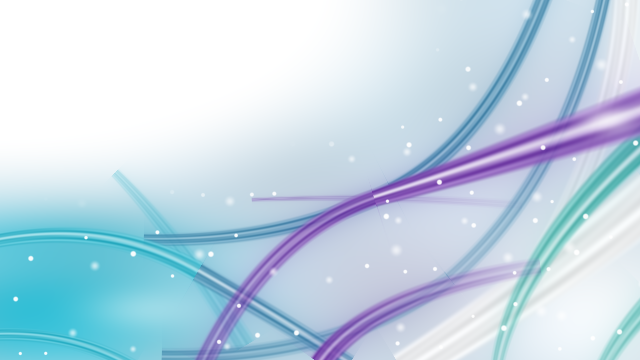
Reproduce this background procedurally as a Shadertoy shader.

```glsl
// Translucent cyan, violet and white ribbons sweeping over a pale sky with scattered sparkles.

const vec3 WHITE = vec3(1.0);
const vec3 MIST = vec3(0.79, 0.87, 0.91);
const vec3 LAVENDER = vec3(0.81, 0.83, 0.89);
const vec3 CYAN = vec3(0.10, 0.72, 0.82);
const vec3 BLUE = vec3(0.20, 0.53, 0.70);
const vec3 VIOLET = vec3(0.43, 0.16, 0.68);
const vec3 GREEN = vec3(0.12, 0.70, 0.65);

vec2 hash2(vec2 p) {
    vec3 q = fract(p.xyx * vec3(0.1031, 0.1030, 0.0973));
    q += dot(q, q.yzx + 33.33);
    return fract((q.xx + q.yz) * q.zy);
}

// Soft elliptical falloff: 1 at the centre, fading outward.
float blob(vec2 p, vec2 centre, vec2 radius) {
    vec2 d = (p - centre) / radius;
    return exp(-dot(d, d));
}

vec2 bezier(vec2 a, vec2 b, vec2 c, float t) {
    return mix(mix(a, b, t), mix(b, c, t), t);
}

// Nearest point on a quadratic curve: signed offset, parameter, end mask.
vec3 curveCoords(vec2 p, vec2 a, vec2 b, vec2 c) {
    float t = 0.0, best = 1e9;
    for (int i = 0; i <= 12; i++) {
        float u = float(i) / 12.0;
        vec2 d = bezier(a, b, c, u) - p;
        if (dot(d, d) < best) { best = dot(d, d); t = u; }
    }
    vec2 bend = 2.0 * (a - 2.0 * b + c);
    for (int i = 0; i < 4; i++) {
        vec2 d = bezier(a, b, c, t) - p;
        vec2 v = 2.0 * (b - a) + bend * t;
        float slope = max(dot(v, v) + dot(d, bend), 0.3 * dot(v, v));
        t = clamp(t - dot(d, v) / slope, 0.0, 1.0);
    }
    vec2 dir = normalize(2.0 * (b - a) + bend * t);
    vec2 d = p - bezier(a, b, c, t);
    float inside = 1.0 - smoothstep(0.0, 0.002, abs(dot(d, dir)));
    return vec3(dir.x * d.y - dir.y * d.x, t, inside);
}

// Glassy ribbon; width and alpha run from the first end to the last.
vec3 ribbon(vec3 base, vec2 p, vec2 a, vec2 b, vec2 c, vec2 width, vec2 alpha, vec3 tint, float shine) {
    vec3 k = curveCoords(p, a, b, c);
    float w = mix(width.x, width.y, k.y);
    float opacity = mix(alpha.x, alpha.y, k.y) * k.z;
    float s = k.x / w;
    float soft = 0.15 + 1.2 / (iResolution.y * w);
    float body = 1.0 - smoothstep(1.0 - soft, 1.0 + soft, abs(s));
    float strands = 0.5 + 0.3 * sin(s * 7.0 + k.y * 2.0) + 0.2 * sin(s * 13.0 - k.y * 5.0);
    float gloss = exp(-pow((s - 0.15) * 4.0, 2.0)) * shine;
    vec3 glass = mix(tint * 0.88, mix(tint, WHITE, 0.35), strands);
    glass = mix(glass, WHITE, gloss);
    float halo = exp(-abs(k.x) / (w * 1.4)) * 0.28 * opacity;
    return mix(mix(base, tint, halo), glass, body * opacity);
}

// Sparkles jittered in square cells; blur widens them into soft lights.
float sparkles(vec2 p, float cell, float radius, float blur, float seed) {
    float sum = 0.0;
    vec2 id = floor(p / cell);
    for (int y = -1; y <= 1; y++)
    for (int x = -1; x <= 1; x++) {
        vec2 n = id + vec2(x, y);
        vec2 h = hash2(n + seed);
        float r = radius * (0.5 + 0.6 * h.y);
        float d = length(p - (n + 0.15 + 0.7 * h) * cell);
        float lit = step(0.45, hash2(n + seed + 71.0).x);
        sum += lit * (1.0 - smoothstep(r * (1.0 - blur), r + 1.0 / iResolution.y, d));
    }
    return min(sum, 1.0);
}

vec3 backdrop(vec2 p) {
    float shade = smoothstep(0.70, 1.13, length((p - vec2(0.0, 1.05)) / vec2(1.25, 0.62)));
    vec3 col = mix(WHITE, MIST, shade);
    col = mix(col, LAVENDER, blob(p, vec2(1.08, 0.22), vec2(0.50, 0.26)));
    col = mix(col, vec3(0.84, 0.87, 0.92), 0.6 * blob(p, vec2(1.50, 0.62), vec2(0.20, 0.45)));
    col = mix(col, CYAN, 0.88 * blob(p, vec2(0.12, 0.13), vec2(0.45, 0.19)));
    col = mix(col, CYAN, 0.40 * blob(p, vec2(0.05, 0.33), vec2(0.48, 0.09)));
    col = mix(col, WHITE, 0.35 * blob(p, vec2(0.40, 0.14), vec2(0.16, 0.06)));
    col = mix(col, WHITE, 0.75 * blob(p, vec2(1.66, 0.15), vec2(0.27, 0.24)));
    col = mix(col, WHITE, 0.65 * blob(p, vec2(1.79, 0.92), vec2(0.12, 0.32)));
    float folds = sin(p.x * 9.0 + p.y * 7.0) + sin(p.x * 5.0 - p.y * 13.0 + 1.0);
    return col + 0.012 * shade * folds;
}

void mainImage(out vec4 fragColor, in vec2 fragCoord) {
    vec2 p = fragCoord / iResolution.y;
    p.x += 0.5 * (16.0 / 9.0 - iResolution.x / iResolution.y);
    vec3 col = backdrop(p);

    // Faint veils
    col = ribbon(col, p, vec2(0.32, 0.52), vec2(0.50, 0.34), vec2(0.68, 0.04), vec2(0.012, 0.03), vec2(0.25, 0.3), CYAN, 0.0);
    col = ribbon(col, p, vec2(0.70, 0.445), vec2(1.05, 0.46), vec2(1.45, 0.43), vec2(0.004, 0.012), vec2(0.35, 0.05), VIOLET, 0.0);
    col = ribbon(col, p, vec2(1.74, 1.02), vec2(1.72, 0.60), vec2(1.45, 0.20), vec2(0.035, 0.03), vec2(0.65, 0.4), WHITE, 0.0);

    // Blue and cyan ribbons
    col = ribbon(col, p, vec2(1.68, 1.02), vec2(1.57, 0.50), vec2(1.25, 0.225), vec2(0.018, 0.022), vec2(0.8, 0.35), BLUE, 0.2);
    col = ribbon(col, p, vec2(1.25, 0.225), vec2(0.95, 0.0), vec2(0.45, 0.01), vec2(0.022, 0.02), vec2(0.35, 0.65), BLUE, 0.2);
    col = ribbon(col, p, vec2(0.40, 0.335), vec2(0.80, 0.325), vec2(1.088, 0.472), vec2(0.015, 0.022), vec2(0.75, 0.9), BLUE, 0.2);
    col = ribbon(col, p, vec2(1.088, 0.472), vec2(1.36, 0.61), vec2(1.515, 1.02), vec2(0.022, 0.022), vec2(0.9, 0.8), BLUE, 0.2);
    col = ribbon(col, p, vec2(-0.02, 0.33), vec2(0.30, 0.39), vec2(0.55, 0.245), vec2(0.018, 0.025), vec2(0.8, 0.85), CYAN, 0.5);
    col = ribbon(col, p, vec2(0.55, 0.245), vec2(0.75, 0.13), vec2(0.97, -0.01), vec2(0.025, 0.022), vec2(0.85, 0.75), BLUE, 0.6);
    col = ribbon(col, p, vec2(-0.02, 0.07), vec2(0.20, 0.08), vec2(0.37, -0.02), vec2(0.015, 0.018), vec2(0.7, 0.7), CYAN, 0.4);

    // White swoosh and green edges
    col = ribbon(col, p, vec2(1.82, 0.46), vec2(1.50, 0.20), vec2(1.12, -0.03), vec2(0.075, 0.05), vec2(0.95, 0.85), WHITE, 0.0);
    col = ribbon(col, p, vec2(1.82, 0.63), vec2(1.43, 0.29), vec2(1.38, -0.02), vec2(0.042, 0.016), vec2(0.9, 0.35), GREEN, 0.6);
    col = ribbon(col, p, vec2(1.82, 0.17), vec2(1.72, 0.07), vec2(1.67, -0.03), vec2(0.03, 0.02), vec2(0.6, 0.4), GREEN, 0.3);

    // Violet ribbons
    col = ribbon(col, p, vec2(0.89, -0.01), vec2(1.03, 0.19), vec2(1.50, 0.26), vec2(0.03, 0.022), vec2(0.95, 0.15), VIOLET, 0.35);
    col = ribbon(col, p, vec2(0.565, -0.01), vec2(0.74, 0.35), vec2(1.04, 0.45), vec2(0.026, 0.022), vec2(0.5, 0.9), VIOLET, 0.25);
    col = ribbon(col, p, vec2(1.04, 0.45), vec2(1.40, 0.56), vec2(1.82, 0.70), vec2(0.022, 0.064), vec2(0.95, 0.8), VIOLET, 0.75);
    col = mix(col, WHITE, 0.6 * blob(p, vec2(1.69, 0.665), vec2(0.07, 0.035)));

    // Sparkles stay clear of the bright upper left
    float field = smoothstep(0.95, 1.15, length((p - vec2(0.0, 1.05)) / vec2(1.25, 0.62)));
    col = mix(col, WHITE, field * 0.95 * sparkles(p, 0.105, 0.007, 0.4, 5.0));
    col = mix(col, WHITE, field * 0.65 * sparkles(p, 0.17, 0.018, 1.0, 23.0));
    fragColor = vec4(clamp(col, 0.0, 1.0), 1.0);
}
```
